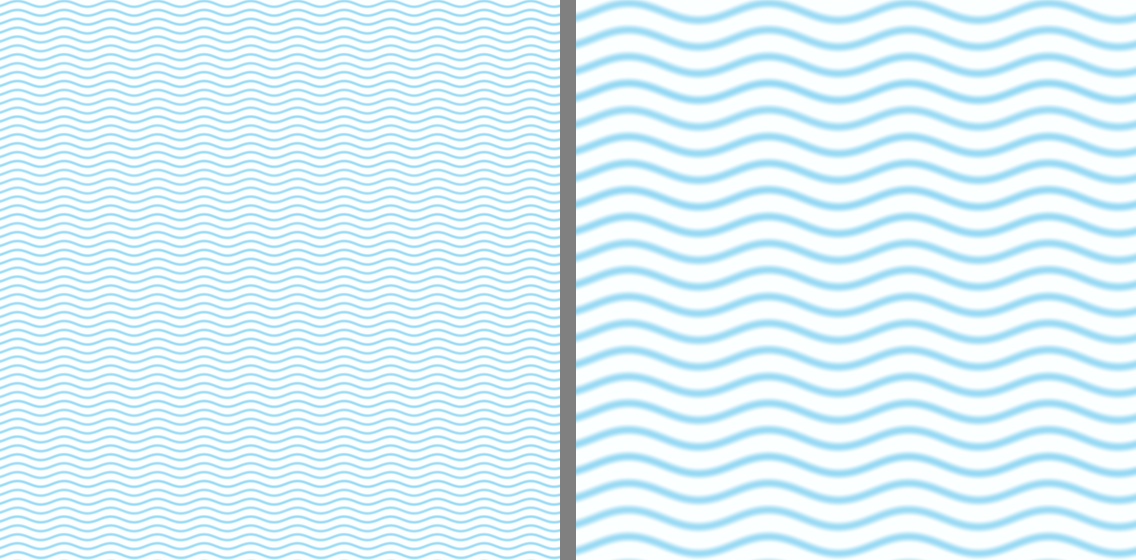
Left: the whole. Right: its middle third, enlarged.
This pattern is drawn by a WebGL 2 fragment shader. Its source:

```glsl
#version 300 es
precision highp float;
// Fine pale blue wavy lines stacked evenly on a near-white ground.

uniform vec2 u_resolution;
out vec4 fragColor;

const float TAU = 6.2831853;
const float ROWS = 63.0;
const float WAVES = 12.0;

float hash(float n) {
    n = fract(n * 0.1031);
    n *= n + 33.33;
    return fract(n * (n + n));
}

void main() {
    vec2 uv = gl_FragCoord.xy / u_resolution;

    // Height and slope of the wave, in row units
    float amplitude = 0.32;
    float phase = TAU * (WAVES * uv.x - 0.375);
    float height = amplitude * cos(phase);
    float slope = amplitude * WAVES / ROWS * TAU * sin(phase);

    // Distance to the nearest line, corrected for its slant
    float rowPosition = uv.y * ROWS - 0.06 - height;
    float distanceToLine = abs(fract(rowPosition) - 0.5) * inversesqrt(1.0 + slope * slope);

    // Soft stroke, never sharper than about a pixel
    float softness = max(0.13, ROWS / u_resolution.y);
    float stroke = 1.0 - smoothstep(0.14 - softness, 0.14 + softness, distanceToLine);

    // Slight change of ink strength from row to row, wrapping at the top
    float row = mod(floor(rowPosition), ROWS);
    stroke *= mix(0.93, 1.0, hash(row + 1.0));

    vec3 ground = vec3(0.99, 1.0, 1.0);
    vec3 lineBlue = vec3(0.59, 0.85, 0.955);
    fragColor = vec4(mix(ground, lineBlue, stroke), 1.0);
}
```
